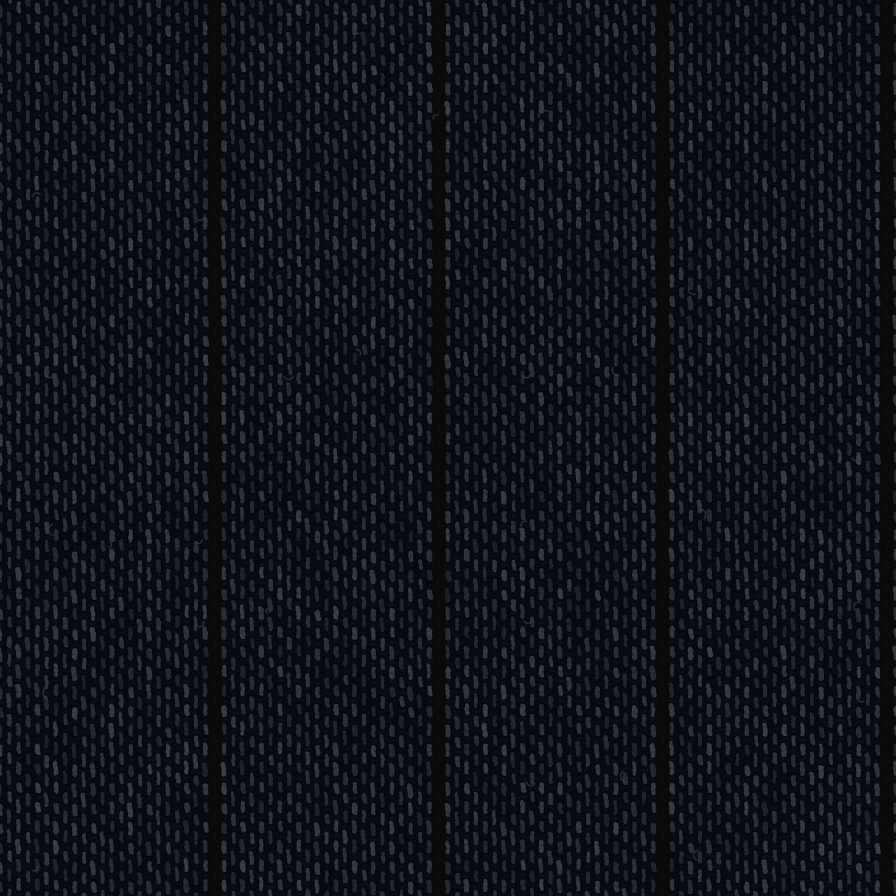
Give the GLSL for this texture, as a WebGL 1 fragment shader.

```glsl
precision highp float;
// Dark navy woven cloth with four near-black vertical pinstripes.
// Staggered columns of short slanted floats form the weave; per-thread hashes,
// cellular fuzz, layered-sine shading and a few lint fibres add the wear.

uniform vec2 u_resolution;

#define STRIPES 4.0           // stripe repeats across
#define COLUMNS 24.0          // thread columns per repeat, the last one black
#define STRIPE_HALF 0.76      // half the stripe width, in columns
#define ROWS 46.0             // floats down each column
#define FLOAT_HALF vec2(0.0027, 0.0076)
#define LEAN 0.13             // slant of each float
#define LINT_GRID 11.0
#define LINT_CHANCE 0.20
#define GROUND vec3(0.026, 0.037, 0.064)
#define STRIPE vec3(0.038, 0.038, 0.041)
#define FLOAT_DIM vec3(0.115, 0.125, 0.155)
#define FLOAT_LIT vec3(0.230, 0.240, 0.270)

float hash(vec2 p) {
  return fract(sin(dot(p, vec2(127.1, 311.7))) * 43758.547);
}

vec2 hash2(vec2 p) {
  return vec2(hash(p), hash(p + 57.3));
}

// Distance to the nearest scattered point, for fuzzy fibre mottling.
float cellular(vec2 p) {
  vec2 cell = floor(p);
  float nearest = 2.0;
  for (int j = -1; j <= 1; j++) {
    for (int i = -1; i <= 1; i++) {
      vec2 c = cell + vec2(float(i), float(j));
      nearest = min(nearest, length(c + hash2(c) - p));
    }
  }
  return nearest;
}

float roundedBox(vec2 p, vec2 halfSize, float radius) {
  vec2 d = abs(p) - halfSize + radius;
  return length(max(d, 0.0)) + min(max(d.x, d.y), 0.0) - radius;
}

// Broad, soft light and dark areas of the cloth.
float broadShade(vec2 p) {
  return sin(p.x * 7.0 + 2.0 * sin(p.y * 5.0)) * 0.4
       + sin(p.y * 11.0 + 1.7 * sin(p.x * 9.0 + 1.0)) * 0.3
       + sin(p.x * 23.0 - p.y * 19.0) * 0.3;
}

// Short curved fibres lying on a few cells of a coarse grid.
float lint(vec2 p, float pixel) {
  vec2 cell = floor(p * LINT_GRID);
  vec2 rnd = hash2(cell + 19.0);
  vec2 q = p - (cell + 0.3 + 0.4 * rnd) / LINT_GRID;
  float turn = 6.2832 * rnd.y;
  q = mat2(cos(turn), sin(turn), -sin(turn), cos(turn)) * q;
  float radius = mix(0.003, 0.007, rnd.x);
  float ring = abs(length(q) - radius) - 0.0008;
  float arc = smoothstep(0.1, 0.5, q.x / radius);
  float present = step(hash(cell + 83.0), LINT_CHANCE);
  return present * arc * (1.0 - smoothstep(-pixel, pixel, ring));
}

void main() {
  vec2 uv = gl_FragCoord.xy / u_resolution;
  float pixel = 0.75 / min(u_resolution.x, u_resolution.y);
  vec2 threads = vec2(STRIPES * COLUMNS, ROWS);

  // Thread cell, with every other column shifted by half a float.
  vec2 p = uv * threads + vec2(0.5, 0.0);
  float column = floor(p.x);
  float odd = mod(column, 2.0);
  p.y += 0.5 * odd + 0.16 * (hash(vec2(column, 5.0)) - 0.5);
  vec2 id = vec2(column, floor(p.y));
  vec2 local = fract(p) - 0.5;
  vec2 rnd = hash2(id);
  float tone = hash(id + 31.0) * (1.0 - 0.25 * odd);
  float fuzz = cellular(uv * 260.0);
  float shade = broadShade(uv);

  // One irregular, slanted, tapering float per cell.
  vec2 q = local + (rnd - 0.5) * vec2(0.14, 0.10);
  q.x += LEAN * (0.5 + rnd.y) * q.y + 0.03 * sin(q.y * 9.0 + rnd.x * 6.2832);
  vec2 size = FLOAT_HALF * mix(vec2(0.80), vec2(1.16), rnd.yx);
  size.x *= 1.0 - 0.10 * odd;
  float edge = roundedBox(q / threads, size, size.x);
  edge += 0.0025 * q.y * q.y + (fuzz - 0.45) * 0.0009;
  float mask = 1.0 - smoothstep(-pixel, pixel, edge);
  float groove = 1.0 - smoothstep(0.0, 0.0022, edge);

  // Ground: faint weft ticks between float ends, dark grooves beside them.
  float weft = smoothstep(0.36, 0.48, abs(local.y));
  weft *= 1.0 - smoothstep(0.15, 0.45, abs(local.x + 0.4 * (rnd.x - 0.5)));
  vec3 ground = GROUND * (1.0 + 0.8 * weft * tone - 0.3 * groove);
  ground *= 1.25 - 0.5 * fuzz + 0.03 * shade;

  // Stripe lies on the ground, its edges scalloped by the weft.
  float side = mod(uv.x * threads.x, COLUMNS) - (COLUMNS - 1.0);
  float wobble = 0.13 * sin(uv.y * ROWS * 6.2832) + 0.2 * (fuzz - 0.45);
  float border = (abs(side) - STRIPE_HALF + wobble) / threads.x;
  vec3 stripe = STRIPE * (1.1 - 0.25 * groove - 0.2 * fuzz);
  vec3 color = mix(stripe, ground, smoothstep(-pixel, pixel, border));

  // Light floats cover everything but the black column of each repeat.
  vec3 thread = mix(FLOAT_DIM, FLOAT_LIT, clamp(tone + 0.09 * shade, 0.0, 1.0));
  thread *= 1.1 - 0.3 * fuzz;
  float black = step(COLUMNS - 1.5, mod(column, COLUMNS));
  color = mix(color, mix(thread, STRIPE * 1.2, black), mask);

  color = mix(color, FLOAT_LIT, 0.7 * lint(uv, pixel));
  gl_FragColor = vec4(color, 1.0);
}
```
